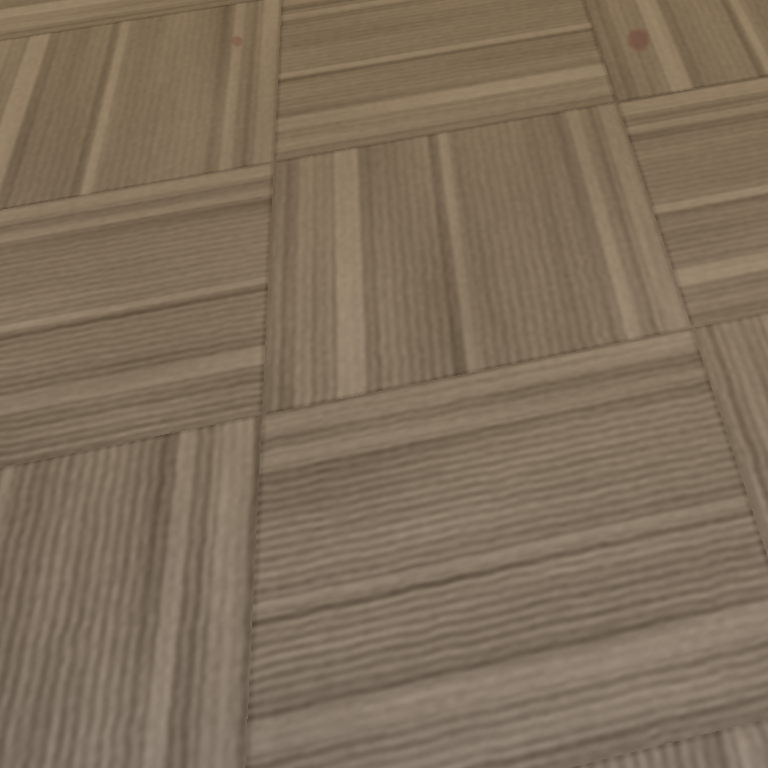
A WebGL 1 fragment shader for this texture:

```glsl
precision highp float;
// Worn carpet tiles in a quarter-turned checker, seen at a slant, with ribbed stripes.
uniform vec2 u_resolution;

const vec3 DARK_YARN = vec3(0.375, 0.320, 0.258);
const vec3 LIGHT_YARN = vec3(0.645, 0.580, 0.500);
const vec3 FAR_TINT = vec3(1.02, 0.99, 0.91);
const vec3 NEAR_TINT = vec3(0.99, 1.0, 1.05);
const vec3 STAIN = vec3(0.43, 0.27, 0.22);
const float RIBS = 40.0;
const float TAU = 6.2831853;

float hash(vec2 p) {
  p = fract(p * vec2(0.1031, 0.1137));
  p += dot(p, p.yx + 33.33);
  return fract((p.x + p.y) * p.x * 7.31 + p.y * 5.17);
}

float noise(vec2 p) {
  vec2 i = floor(p);
  vec2 f = fract(p);
  f = f * f * (3.0 - 2.0 * f);
  float low = mix(hash(i), hash(i + vec2(1.0, 0.0)), f.x);
  float high = mix(hash(i + vec2(0.0, 1.0)), hash(i + vec2(1.0, 1.0)), f.x);
  return mix(low, high, f.y);
}

// Floor coordinates, one unit per tile, for a screen point measured from the top left.
vec2 floorPoint(vec2 p) {
  vec2 vanish = vec2(0.0390, -0.2091);
  vec2 across = vec2(0.4779, -0.0729) - vanish.x * p;
  vec2 down = vec2(-0.0870, 0.2164) - vanish.y * p;
  vec2 q = p - vec2(0.3568, 0.2109);
  float det = across.x * down.y - down.x * across.y;
  return vec2(q.x * down.y - down.x * q.y, across.x * q.y - q.x * across.y) / det;
}

float band(float s, float center, float halfWidth) {
  return 1.0 - smoothstep(halfWidth - 0.008, halfWidth + 0.008, abs(s - center));
}

// Smooth pale stripes, 0 to 1.
float paleStripes(float s) {
  return 0.75 * band(s, 0.04, 0.032) + 0.75 * band(s, 0.15, 0.016)
       + 0.95 * band(s, 0.53, 0.014) + 0.90 * band(s, 0.81, 0.032)
       + 0.40 * band(s, 0.92, 0.018);
}

// Narrow dark stripes beside the pale ones, 0 to 1.
float darkStripes(float s) {
  return 0.6 * band(s, 0.10, 0.010) + 0.6 * band(s, 0.195, 0.016)
       + 1.0 * band(s, 0.563, 0.010) + 0.4 * band(s, 0.755, 0.014)
       + 0.5 * band(s, 0.965, 0.010);
}

// Yarn lightness: s runs across the stripes, t along them.
float yarnTone(float s, float t, float seed, float closeness) {
  float shifted = s + 0.025 * (hash(vec2(seed, 4.0)) - 0.5);
  float pale = paleStripes(shifted);
  float plain = 1.0 - min(pale, 1.0);
  float streak = noise(vec2(s * 13.0 + seed, t * 1.3)) - 0.5;
  float lane = noise(vec2(s * 46.0 + seed, t * 3.0)) - 0.5;
  float tuft = noise(vec2(s * 85.0 + seed, t * 55.0)) - 0.5;
  float rib = cos(TAU * (RIBS * s + 0.25 * noise(vec2(t * 22.0, s * 9.0))));
  float ribDepth = mix(0.025, 0.135, closeness) * (0.25 + 0.75 * plain);
  return 0.41 + 0.27 * pale - 0.23 * darkStripes(shifted)
       + 0.18 * streak + mix(0.09, 0.20, closeness) * lane
       + mix(0.07, 0.14, closeness) * tuft
       + ribDepth * rib * (0.7 + 0.6 * noise(vec2(t * 30.0, s * RIBS)));
}

// Soft round mark.
float spot(vec2 p, vec2 center, float radius) {
  return 1.0 - smoothstep(radius * 0.5, radius, length(p - center));
}

void main() {
  vec2 p = gl_FragCoord.xy / u_resolution;
  p.y = 1.0 - p.y;
  vec2 ground = floorPoint(p);
  vec2 cell = floor(ground);
  vec2 f = fract(ground);
  float closeness = smoothstep(0.05, 0.85, p.y);

  // Alternate tiles turn by a quarter.
  bool upright = mod(cell.x + cell.y, 2.0) < 0.5;
  vec2 st = upright ? vec2(1.0 - f.x, f.y) : vec2(f.y, f.x);
  float seed = 7.0 + 13.0 * hash(cell + 20.0);
  float tone = yarnTone(st.x, st.y, seed, closeness);

  // Seams, with a slightly frayed edge.
  vec2 border = min(f, 1.0 - f);
  float fray = 0.004 * noise(ground * 45.0 + 90.0);
  float seam = 1.0 - smoothstep(0.002, 0.012 + fray, min(border.x, border.y));
  tone -= 0.24 * seam;

  // Uneven light, wear and grain.
  tone += 0.10 * (noise(p * 5.0 + 30.0) - 0.5);
  tone += 0.05 * (noise(p * 170.0 + 60.0) - 0.5);
  tone += 0.16 * (p.x - 0.4) * closeness;
  vec3 color = mix(DARK_YARN, LIGHT_YARN, clamp(tone, -0.15, 1.05));
  color *= mix(FAR_TINT, NEAR_TINT, p.y);

  // Small stains.
  color = mix(color, STAIN, 0.55 * spot(p, vec2(0.831, 0.052), 0.018));
  color = mix(color, STAIN, 0.40 * spot(p, vec2(0.309, 0.054), 0.009));
  gl_FragColor = vec4(color, 1.0);
}
```
